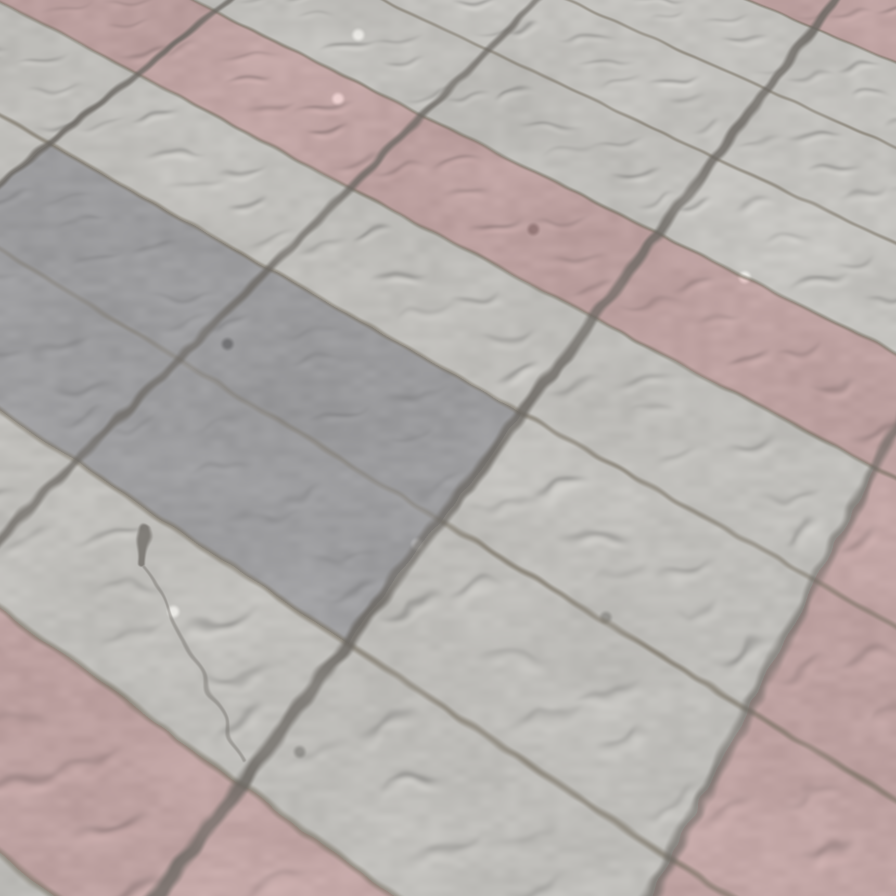
A WebGL 1 fragment shader for this texture:

```glsl
precision highp float;
// Stamped concrete paving seen at an angle: pale tiles, pink bands and a slate block.
uniform vec2 u_resolution;

const vec3 PALE = vec3(0.755, 0.75, 0.735);
const vec3 PINK = vec3(0.745, 0.635, 0.632);
const vec3 SLATE = vec3(0.608, 0.608, 0.617);
const vec3 JOINT = vec3(0.42, 0.405, 0.385);

float hash(vec2 p) {
  return fract(sin(dot(p, vec2(127.1, 311.7))) * 4375.85);
}

float noise(vec2 p) {
  vec2 i = floor(p), f = fract(p);
  f = f * f * (3.0 - 2.0 * f);
  return mix(mix(hash(i), hash(i + vec2(1.0, 0.0)), f.x),
             mix(hash(i + vec2(0.0, 1.0)), hash(i + 1.0), f.x), f.y);
}

float fbm(vec2 p) {
  float sum = 0.0, gain = 0.5;
  for (int i = 0; i < 4; i++) {
    sum += gain * noise(p);
    p = p * 2.03 + 7.3;
    gain *= 0.5;
  }
  return sum;
}

// Inverse perspective: canvas point to (column, row) on the ground
vec2 groundGrid(vec2 p) {
  vec2 a = vec2(0.2282, -0.1880) + 0.0664 * p;
  vec2 b = vec2(-0.1066, -0.1283) + 0.0544 * p;
  vec2 c = 1.1208 * p - vec2(0.2690, 1.1067);
  return vec2(c.x * b.y - b.x * c.y, a.x * c.y - c.x * a.y) / (a.x * b.y - b.x * a.y);
}

float segment(vec2 p, vec2 a, vec2 b) {
  vec2 d = b - a;
  return length(p - a - d * clamp(dot(p - a, d) / dot(d, d), 0.0, 1.0));
}

// 1 on a joint, 0 beyond its soft edge
float joint(float x, float halfWidth, float blur) {
  return 1.0 - smoothstep(halfWidth - blur, halfWidth + blur, abs(fract(x + 0.5) - 0.5));
}

bool isSlate(vec2 tile) {
  return tile.x >= 0.0 && tile.x < 2.0 && tile.y >= 2.0 && tile.y < 4.0;
}

bool isPink(vec2 tile) {
  return tile.x >= 3.0 || tile.y == 0.0 || tile.y == 5.0 || tile.y <= -4.0;
}

// Stamped creases: the same layout in each tile, with small shifts
float creases(vec2 local, vec2 tile, vec2 p) {
  float relief = 0.0;
  float wobble = noise(p * 48.0) - 0.5;
  for (int i = 0; i < 7; i++) {
    float k = float(i);
    float seed = hash(tile + k * 3.7);
    vec2 center = vec2((k + 0.6) / 7.0, 0.25 + 0.5 * fract(0.7 + k * 0.38));
    center += 0.1 * (vec2(seed, hash(tile - k * 5.3)) - 0.5);
    vec2 d = (local - center) * vec2(2.3, 1.0);
    float angle = -0.78 + 0.5 * (hash(vec2(k, 4.0)) - 0.5) + 0.3 * (seed - 0.5);
    float along = d.x * cos(angle) + d.y * sin(angle);
    float across = d.y * cos(angle) - d.x * sin(angle);
    across += 0.05 * wobble + 0.025 * sin(along * 14.0 + k);
    float taper = 1.0 - smoothstep(0.06, 0.18 + 0.13 * seed, abs(along));
    float shade = exp(-pow(across / 0.027, 2.0)) - 0.35 * exp(-pow((across - 0.06) / 0.035, 2.0));
    relief += taper * shade * (0.35 + 0.65 * hash(vec2(seed, k)));
  }
  return relief;
}

// Sparse grit: light pebbles positive, dark pits negative
float grit(vec2 p) {
  vec2 cell = floor(p * 14.0);
  float kind = hash(cell + 31.0);
  vec2 center = 0.25 + 0.5 * vec2(hash(cell + 5.0), hash(cell + 9.0));
  float dot1 = 1.0 - smoothstep(0.04, 0.13, length(fract(p * 14.0) - center));
  return dot1 * (step(0.975, kind) - step(kind, 0.025));
}

vec3 paving(vec2 p) {
  vec2 grid = groundGrid(p);
  grid += vec2(0.016, 0.022) * (vec2(noise(p * 55.0), noise(p * 45.0 + 20.0)) - 0.5);
  vec2 tile = floor(grid);
  bool slate = isSlate(tile);
  bool pink = isPink(tile);
  vec3 color = slate ? SLATE : (pink ? PINK : PALE);

  // Stone surface
  color += 0.025 * (hash(tile + 2.0) - 0.5);
  color += 0.07 * (fbm(p * vec2(9.0, 15.0)) - 0.47);
  color += 0.035 * (noise(p * vec2(70.0, 115.0)) - 0.5);
  color *= 1.0 - (slate ? 0.09 : 0.16) * creases(fract(grid), tile, p);
  color += 0.16 * grit(p);

  // Joints: broad between columns, fine between rows
  float line = floor(grid.x + 0.5);
  float wear = 0.7 + 0.3 * noise(p * 22.0);
  float broad = joint(grid.x, line == 2.0 ? 0.018 : 0.014, 0.011);
  float fine = joint(grid.y, 0.017, 0.017);
  float fineDepth = slate && abs(grid.y - 3.0) < 0.5 ? 0.4 : 0.68;
  color = mix(color, JOINT + vec3(0.05, 0.035, 0.0), fine * fineDepth * wear);
  color = mix(color, JOINT, broad * (line == 3.0 ? 0.7 : 0.88) * wear);

  // Hairline crack across one pale tile
  vec2 q = p + 0.012 * (vec2(noise(p * 40.0), noise(p * 40.0 + 9.0)) - 0.5);
  float upper = segment(q, vec2(0.163, 0.41), vec2(0.159, 0.375));
  float lower = min(segment(q, vec2(0.159, 0.375), vec2(0.208, 0.284)),
                    segment(q, vec2(0.208, 0.284), vec2(0.272, 0.147)));
  float crack = max(1.0 - smoothstep(0.002, 0.006, upper), 0.55 * (1.0 - smoothstep(0.0005, 0.0035, lower)));
  return mix(color, JOINT, 0.75 * crack);
}

void main() {
  vec3 color = vec3(0.0);
  for (int i = 0; i < 4; i++) {
    vec2 offset = vec2(mod(float(i), 2.0), floor(float(i) / 2.0)) * 0.5 - 0.25;
    color += 0.25 * paving((gl_FragCoord.xy + offset) / u_resolution);
  }
  gl_FragColor = vec4(color, 1.0);
}
```
